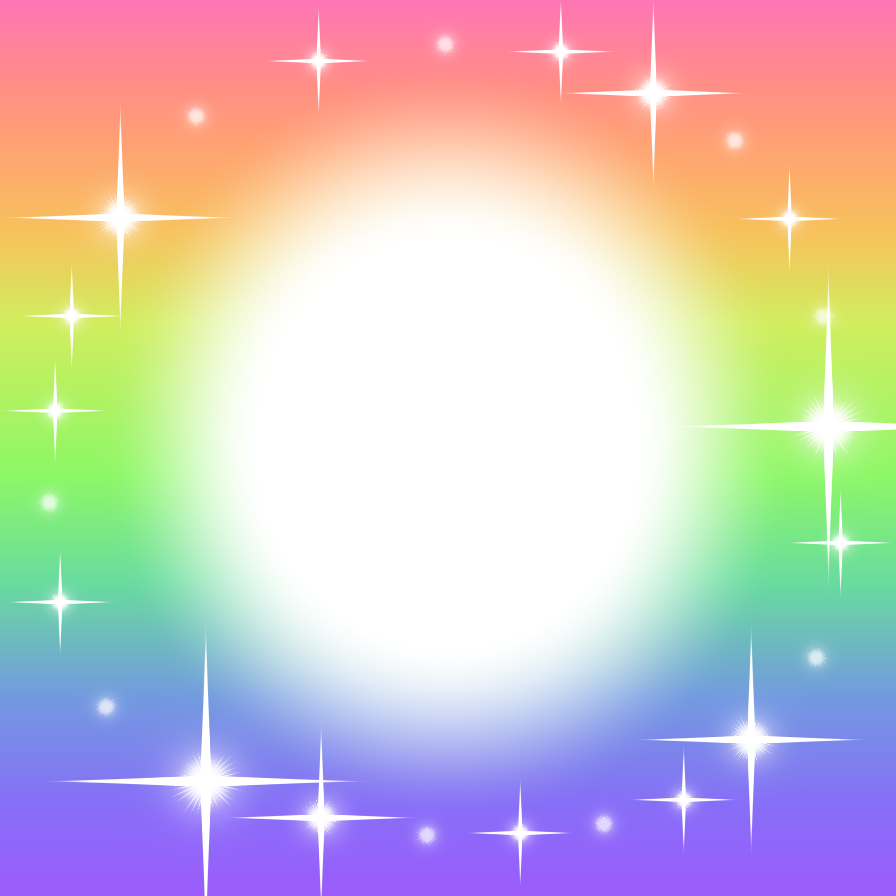
Write a WebGL 1 fragment shader that draws this background.

```glsl
precision highp float;
// Rainbow gradient with a soft white centre, framed by a ring of sparkling stars.

uniform vec2 u_resolution;

const float TAU = 6.2831853;

// Rainbow stops, from bottom to top
const vec3 VIOLET = vec3(0.61, 0.36, 0.99);
const vec3 INDIGO = vec3(0.53, 0.43, 0.97);
const vec3 BLUE   = vec3(0.45, 0.60, 0.88);
const vec3 TEAL   = vec3(0.41, 0.86, 0.62);
const vec3 GREEN  = vec3(0.55, 0.97, 0.40);
const vec3 LIME   = vec3(0.82, 0.93, 0.37);
const vec3 AMBER  = vec3(0.97, 0.76, 0.36);
const vec3 ORANGE = vec3(1.00, 0.63, 0.45);
const vec3 CORAL  = vec3(1.00, 0.55, 0.53);
const vec3 PINK   = vec3(1.00, 0.46, 0.71);

// Central glow
const vec2 GLOW_CENTRE = vec2(0.0, 0.005);
const vec2 GLOW_STRETCH = vec2(0.98, 1.06);
const float GLOW_INNER = 0.21;
const float GLOW_OUTER = 0.40;

// Star ring
const int STAR_COUNT = 24;
const float RING_RADIUS = 0.457;
const float HERO_INSET = 0.012;
const float STAR_REACH = 0.064;

// Star shape, relative to the reach of its arms
const float ARM_WIDTH = 0.032;
const float CORE_SIZE = 0.13;
const float RAY_LENGTH = 0.26;
const float RAY_COUNT = 36.0;

float hash(vec2 p) {
    vec3 q = fract(vec3(p.xyx) * 0.1031);
    q += dot(q, q.yzx + 33.33);
    return fract((q.x + q.y) * q.z);
}

float ramp(float low, float high, float y) {
    return clamp((y - low) / (high - low), 0.0, 1.0);
}

vec3 rainbow(float y) {
    vec3 c = mix(VIOLET, INDIGO, ramp(0.0, 0.10, y));
    c = mix(c, BLUE, ramp(0.10, 0.22, y));
    c = mix(c, TEAL, ramp(0.22, 0.35, y));
    c = mix(c, GREEN, ramp(0.35, 0.47, y));
    c = mix(c, LIME, ramp(0.47, 0.64, y));
    c = mix(c, AMBER, ramp(0.64, 0.74, y));
    c = mix(c, ORANGE, ramp(0.74, 0.84, y));
    c = mix(c, CORAL, ramp(0.84, 0.91, y));
    return mix(c, PINK, ramp(0.91, 1.0, y));
}

// Tapered needle along x, with a half pixel of softness
float needle(vec2 p, float reach, float pixel) {
    float taper = max(1.0 - abs(p.x) / reach, 0.0);
    float width = reach * ARM_WIDTH * pow(taper, 1.5) + 0.0008 * taper;
    float cover = 1.0 - smoothstep(width - pixel, width + pixel, abs(p.y));
    return cover * smoothstep(0.0, 0.35, taper);
}

// Round core, soft halo and fine rays of uneven length
float burst(vec2 p, float reach, float seed) {
    float d = length(p);
    float core = exp(-pow(d / (reach * CORE_SIZE), 4.0));
    float halo = 0.55 * exp(-pow(d / (reach * CORE_SIZE * 1.6), 2.0));
    float turn = (atan(p.y, p.x) / TAU + 0.5) * RAY_COUNT;
    float id = mod(floor(turn), RAY_COUNT);
    float ridge = 1.0 - abs(2.0 * fract(turn) - 1.0);
    float rayReach = reach * RAY_LENGTH * mix(0.55, 1.0, hash(vec2(id, seed)));
    float rays = 0.7 * smoothstep(0.0, 0.4, ridge - d / rayReach);
    return 1.0 - (1.0 - core) * (1.0 - halo) * (1.0 - rays);
}

// Angle and radius sway smoothly around a slightly squared ring
vec2 starPosition(float index, float inset) {
    float even = index * TAU / float(STAR_COUNT);
    float sway = cos(3.0 * (even - 0.35));
    float angle = even + 0.096 - 0.079 * cos(even - 0.52) + 0.058 * sway;
    float radius = RING_RADIUS - 0.015 * cos(4.0 * angle) - 0.01 * sway - inset;
    return radius * vec2(cos(angle), sin(angle));
}

float starRing(vec2 p, float pixel) {
    float dark = 1.0;
    bool faint = true;
    for (int i = 0; i < STAR_COUNT; i++) {
        float k = float(i);
        float slot = mod(k, 12.0);
        // Three heroes per half ring, the first of them the largest
        bool lead = i == 0 || i == 15;
        bool hero = lead || slot == 4.0 || slot == 9.0;
        float reach = lead ? 0.19 : (slot == 4.0 ? 0.113 : 0.137);
        if (!hero) reach = STAR_REACH;
        // Faint and bright stars alternate, with a shift on the lower left
        if (i == 11 || i == 15) faint = !faint;
        vec2 q = p - starPosition(k, hero ? HERO_INSET : 0.0);
        float light = burst(q, reach, k) * (!hero && faint ? 0.75 : 1.0);
        if (hero || !faint) {
            float arms = max(needle(q, reach, pixel), needle(q.yx, reach, pixel));
            light = max(light, arms);
        }
        if (!hero) faint = !faint;
        dark *= 1.0 - light;
    }
    return 1.0 - dark;
}

void main() {
    float side = min(u_resolution.x, u_resolution.y);
    vec2 p = (gl_FragCoord.xy - 0.5 * u_resolution) / side;
    vec3 colour = rainbow(gl_FragCoord.y / u_resolution.y);
    float d = length((p - GLOW_CENTRE) / GLOW_STRETCH);
    colour = mix(colour, vec3(1.0), 1.0 - smoothstep(GLOW_INNER, GLOW_OUTER, d));
    colour = mix(colour, vec3(1.0), starRing(p, 0.7 / side));
    gl_FragColor = vec4(colour, 1.0);
}
```
